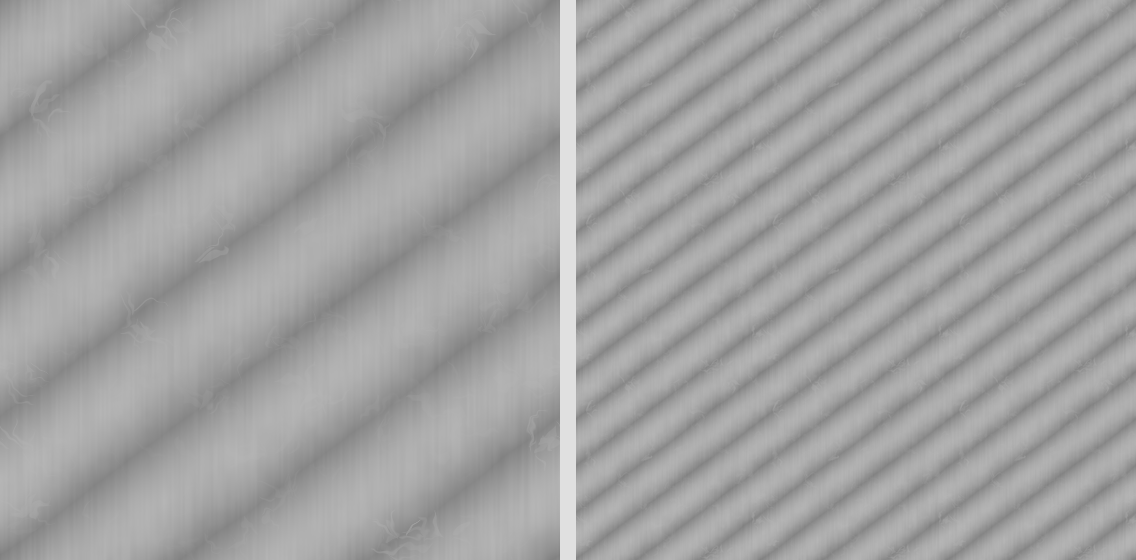
Left, the tile; right, the same tile 3 across and 3 down.
Give the GLSL for this texture, as a Shadertoy shader.

```glsl
// Soft diagonal grey folds with vertical brushing and scattered pale scuff marks; tiles seamlessly.

const float PI = 3.14159265;

vec2 hash2(vec2 p) {
    vec3 q = fract(p.xyx * vec3(0.1031, 0.1030, 0.0973));
    q += dot(q, q.yzx + 33.33);
    return fract((q.xx + q.yz) * q.zy);
}

// Value noise that wraps after a whole number of cells, range -1 to 1
float wrapNoise(vec2 uv, vec2 cells) {
    vec2 p = uv * cells, i = floor(p), f = fract(p);
    f = f * f * (3.0 - 2.0 * f);
    vec2 a = mod(i, cells), b = mod(i + 1.0, cells);
    float low = mix(hash2(a).x, hash2(vec2(b.x, a.y)).x, f.x);
    float high = mix(hash2(vec2(a.x, b.y)).x, hash2(b).x, f.x);
    return 2.0 * mix(low, high, f.y) - 1.0;
}

// Curved sliver from the origin along +x, pointed at both ends
float sliver(vec2 p, float len, float halfWidth, float bend, float soft) {
    float t = clamp(p.x / len, 0.0, 1.0);
    float arch = 4.0 * t * (1.0 - t);
    float d = abs(p.y - bend * arch) - halfWidth * arch * (1.3 - 0.6 * t);
    d = max(d, max(-p.x, p.x - len));
    return (1.0 - smoothstep(-soft, soft, d)) * smoothstep(0.0, 0.25, arch);
}

// Bursts of slivers, one jittered cluster per cell of a wrapping grid
float scuffs(vec2 uv, float cells) {
    vec2 p = uv * cells, home = floor(p);
    float soft = max(cells / iResolution.y, 0.012);
    float mask = 0.0;
    for (int y = -1; y <= 1; y++)
    for (int x = -1; x <= 1; x++) {
        vec2 cell = home + vec2(x, y);
        vec2 id = mod(cell, cells);
        vec2 kind = hash2(id + 17.0);
        vec2 local = p - cell - 0.2 - 0.6 * hash2(id + 41.0);
        float heading = 2.0 * PI * hash2(id + 73.0).x;
        float strength = 0.15 + 0.85 * kind.x * kind.x;
        int count = 2 + int(7.0 * kind.x);
        for (int k = 0; k < count; k++) {
            vec2 seed = id + 101.0 + 13.0 * float(k);
            vec2 r = hash2(seed), s = hash2(seed + 5.3), o = hash2(seed + 9.7) - 0.5;
            float angle = heading + 4.0 * (r.x - 0.5);
            vec2 q = local - o * vec2(0.45, 0.3);
            q = mat2(cos(angle), -sin(angle), sin(angle), cos(angle)) * q;
            float width = 0.010 + 0.055 * s.x * s.x;
            float mark = sliver(q, 0.2 + 0.4 * r.y, width, 0.22 * (s.y - 0.5), soft);
            mask = max(mask, mark * strength * (0.5 + 0.5 * s.y));
        }
    }
    return mask;
}

void mainImage(out vec4 fragColor, in vec2 fragCoord) {
    vec2 uv = fragCoord / iResolution.xy;

    // Cloudy mottling
    float mottle = 0.5 * wrapNoise(uv, vec2(11.0)) + 0.3 * wrapNoise(uv, vec2(27.0))
                 + 0.2 * wrapNoise(uv, vec2(61.0));

    // Three folds across and four down, with a sharp dark crease between them
    float fold = abs(sin(PI * (4.0 * uv.y - 3.0 * uv.x - 0.02 + 0.025 * mottle)));
    float shade = 0.527 + 0.165 * fold + 0.018 * mottle;

    // Fine vertical brushing
    shade += 0.009 * wrapNoise(uv, vec2(256.0, 11.0)) + 0.006 * wrapNoise(uv, vec2(117.0, 7.0));

    // Pale scuffs with wavering outlines
    vec2 wave = 2.0 * PI * uv.yx;
    vec2 warp = 0.005 * sin(wave * 13.0 + 2.0 * sin(wave.yx * 9.0))
              + 0.002 * sin(wave * 37.0 + 2.0 * sin(wave.yx * 23.0));
    float wear = max(scuffs(uv + warp, 8.0), 0.45 * scuffs(uv + warp.yx + 0.37, 11.0));
    wear *= 0.8 + 0.4 * mottle;
    shade = mix(shade, 0.715, 0.55 * wear);

    fragColor = vec4(vec3(shade), 1.0);
}
```
